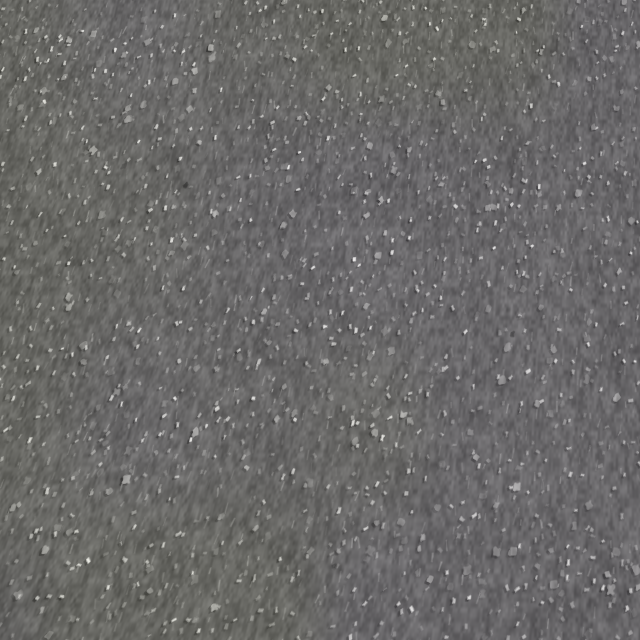
A WebGL 1 fragment shader for this texture:

```glsl
precision highp float;

uniform vec2 u_resolution;

// Asphalt colours
const vec3 ASPHALT = vec3(0.407, 0.407, 0.388);
const vec3 COOL_TINT = vec3(0.000, -0.006, 0.022);
const vec3 CHIP_TINT = vec3(1.0, 1.0, 0.98);

// Surface grain
const vec2 COARSE_GRAIN = vec2(125.0, 62.0);
const vec2 FINE_GRAIN = vec2(250.0, 150.0);
const float COARSE_CONTRAST = 0.105;
const float FINE_CONTRAST = 0.085;
const float CLOUD_CONTRAST = 0.035;

// Stone chips: cells across the canvas, half sizes, share of filled cells
const float FLECK_CELLS = 48.0;
const vec2 FLECK_SIZE = vec2(0.0018, 0.0040);
const float FLECK_SHARE = 0.55;
const float STONE_CELLS = 27.0;
const vec2 STONE_SIZE = vec2(0.0046, 0.0048);
const float STONE_SHARE = 0.32;
const float STREAK_CELLS = 36.0;
const vec2 STREAK_SIZE = vec2(0.0010, 0.0090);
const float STREAK_SHARE = 0.50;
const float PIT_CELLS = 3.0;
const vec2 PIT_SIZE = vec2(0.0050, 0.0045);
const float PIT_SHARE = 0.30;

const float LEAN = 0.38;
const float SOFTNESS = 0.0018;
const float ROUGHNESS = 0.0036;
const float SHADOW_DEPTH = 0.13;
const vec2 SHADOW_OFFSET = vec2(0.0035, 0.0030);

float hash(vec2 p) {
  return fract(sin(dot(p, vec2(127.1, 311.7))) * 43758.5453);
}

float noise(vec2 p) {
  vec2 cell = floor(p);
  vec2 f = fract(p);
  f = f * f * (3.0 - 2.0 * f);
  float low = mix(hash(cell), hash(cell + vec2(1.0, 0.0)), f.x);
  float high = mix(hash(cell + vec2(0.0, 1.0)), hash(cell + 1.0), f.x);
  return mix(low, high, f.y);
}

// Slanted towards the left, with wider spacing near the viewer
vec2 roadPlane(vec2 uv) {
  return vec2(uv.x - LEAN * uv.y * (1.0 - uv.x), uv.y * (0.85 + 0.18 * uv.y));
}

// Brightness of scattered rough chips, spin is their largest turn in radians
float chips(vec2 p, float cells, vec2 size, float share, float spin, float seed) {
  float edge = max(SOFTNESS, 0.9 / min(u_resolution.x, u_resolution.y));
  float rough = (noise(p * 210.0 + seed) - 0.5) * ROUGHNESS * min(1.0, size.x / 0.003);
  vec2 home = floor(p * cells);
  float result = 0.0;
  for (int y = -1; y <= 1; y++) {
    for (int x = -1; x <= 1; x++) {
      vec2 cell = home + vec2(float(x), float(y));
      vec2 key = cell + seed;
      float crowding = 0.5 + noise(cell * 0.23 + seed);
      float present = step(hash(key + 0.37), share * crowding);
      vec2 center = (cell + vec2(hash(key + 1.71), hash(key + 3.13))) / cells;
      float turn = 2.0 * hash(key + 5.59) - 1.0;
      float angle = spin * turn * abs(turn);
      float c = cos(angle);
      float s = sin(angle);
      vec2 local = mat2(c, -s, s, c) * (p - center);
      vec2 extent = size * mix(vec2(0.65), vec2(1.4), vec2(hash(key + 7.9), hash(key + 9.3)));
      vec2 q = abs(local) - extent * 0.6;
      float d = length(max(q, 0.0)) + min(max(q.x, q.y), 0.0) - 0.4 * extent.x + rough;
      float light = hash(key + 11.7);
      float mask = 1.0 - smoothstep(-edge, edge, d);
      result = max(result, present * mask * mix(0.25, 1.0, light * light));
    }
  }
  return result;
}

float flecks(vec2 p) {
  return chips(p, FLECK_CELLS, FLECK_SIZE, FLECK_SHARE, 1.6, 13.0);
}

float stones(vec2 p) {
  return chips(p, STONE_CELLS, STONE_SIZE, STONE_SHARE, 1.5, 47.0);
}

void main() {
  vec2 uv = gl_FragCoord.xy / min(u_resolution.x, u_resolution.y);
  vec2 p = roadPlane(uv);

  // Grain and broad tone
  float cloud = noise(uv * vec2(7.0, 4.0)) * 0.6 + noise(uv * 15.0 + 31.0) * 0.4;
  float tone = (cloud - 0.5) * CLOUD_CONTRAST;
  tone += (noise(p * COARSE_GRAIN) - 0.5) * COARSE_CONTRAST;
  tone += (noise(p * FINE_GRAIN + 71.0) - 0.5) * FINE_CONTRAST;

  // Chips, their shadows and dark pits
  float shadow = max(flecks(p + SHADOW_OFFSET), stones(p + SHADOW_OFFSET));
  float streak = chips(p, STREAK_CELLS, STREAK_SIZE, STREAK_SHARE, 0.35, 83.0);
  float chipLight = max(flecks(p) * 0.46, max(stones(p) * 0.27, streak * 0.17));
  float pit = chips(p, PIT_CELLS, PIT_SIZE, PIT_SHARE, 1.5, 29.0);
  tone -= SHADOW_DEPTH * shadow * (1.0 - smoothstep(0.0, 0.1, chipLight));

  float cool = smoothstep(0.35, 0.75, noise(uv * vec2(5.0, 3.0) + 5.0) * 0.6 + uv.x * 0.4);
  vec3 color = ASPHALT + tone + COOL_TINT * cool + chipLight * CHIP_TINT;
  color *= 1.0 - 0.75 * pit;
  gl_FragColor = vec4(clamp(color, 0.0, 1.0), 1.0);
}
```
